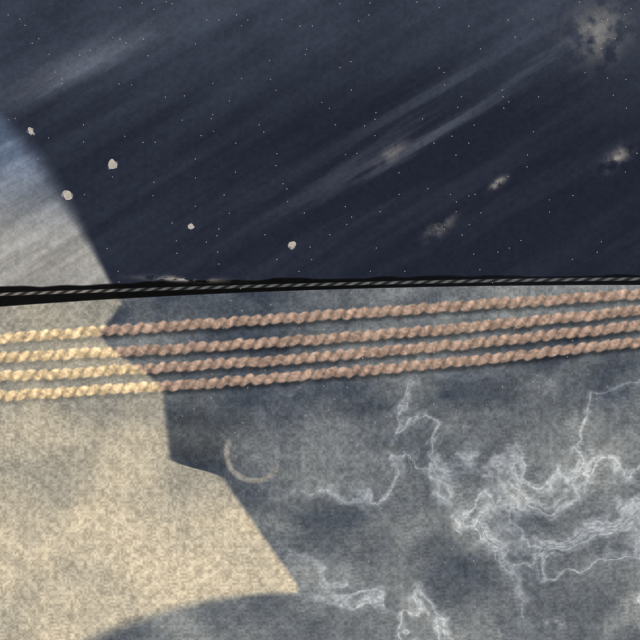
Reproduce this texture procedurally as a WebGL 2 fragment shader.

```glsl
#version 300 es
precision highp float;
// Two worn, dusty fabric panels meeting at a dark seam, with beaded stitch rows.
// Layers: stained panels, sunlight cut by a cast shadow, scuffs, threads, dust.
// q is the position in canvas fractions from the top left corner.
uniform vec2 u_resolution;
out vec4 fragColor;

#define STITCH_PITCH 0.0185
#define STITCH_HALF 0.0078
#define STITCH_ROWS 4
#define THREAD_PITCH 0.021
#define VEIN_AMOUNT 0.25
#define GRAIN_AMOUNT 0.10
#define DUST_AMOUNT 0.55
#define SHADOW_BLUR 0.006

const vec3 NAVY = vec3(0.135, 0.15, 0.2);
const vec3 SLATE = vec3(0.29, 0.32, 0.37);
const vec3 GREY = vec3(0.5, 0.51, 0.505);
const vec3 STONE = vec3(0.65, 0.62, 0.58);
const vec3 CREAM = vec3(0.84, 0.78, 0.67);
const vec3 PINK_THREAD = vec3(0.7, 0.585, 0.51);
const vec3 SUN_THREAD = vec3(0.93, 0.81, 0.63);

float hash(vec2 p) { return fract(sin(dot(p, vec2(127.1, 311.7))) * 43758.5453); }

float noise(vec2 p) {
  vec2 i = floor(p), f = fract(p);
  f = f * f * (3.0 - 2.0 * f);
  return mix(mix(hash(i), hash(i + vec2(1, 0)), f.x),
             mix(hash(i + vec2(0, 1)), hash(i + vec2(1, 1)), f.x), f.y);
}

float fbm(vec2 p) {
  float sum = 0.0, amp = 0.5;
  for (int i = 0; i < 5; i++) {
    sum += amp * noise(p);
    p = mat2(1.6, 1.2, -1.2, 1.6) * p + 7.3;
    amp *= 0.5;
  }
  return sum;
}

float ramp(float a, float b, float x) { return clamp((x - a) / (b - a), 0.0, 1.0); }

// Soft ellipse, longest along the given angle
float smudge(vec2 d, vec2 size, float angle) {
  float c = cos(angle), s = sin(angle);
  d = vec2(c * d.x - s * d.y, s * d.x + c * d.y) / size;
  return exp(-dot(d, d));
}

// 1 left of the shadow's stepped outline and above its lower curve
float sunlight(vec2 q) {
  float edge = -0.02 + 0.21 * pow(ramp(0.17, 0.475, q.y), 0.75)
    - 0.035 * ramp(0.475, 0.52, q.y) + 0.1 * smoothstep(0.515, 0.62, q.y)
    + 0.01 * ramp(0.62, 0.715, q.y) + 0.085 * smoothstep(0.715, 0.75, q.y)
    + 0.115 * ramp(0.75, 0.915, q.y);
  float t = max(0.45 - q.x, 0.0), low = SHADOW_BLUR + 0.04 * t;
  float blur = SHADOW_BLUR + 0.022 * smoothstep(0.44, 0.25, q.y);
  return (1.0 - smoothstep(-blur, blur, q.x - edge))
    * (1.0 - smoothstep(-low, low, q.y - 0.927 - 0.75 * t * t));
}

vec3 upperPanel(vec2 q, float sun) {
  float stain = fbm(q * 5.0);
  float streak = fbm(mat2(0.85, 0.5, -0.5, 0.85) * q * vec2(4, 50).xx * 0.0
    + vec2(q.x * 0.85 - q.y * 0.5, q.x * 0.5 + q.y * 0.85) * vec2(4, 50));
  float haze = 0.65 * (1.0 - smoothstep(-0.02, 0.24, q.y)) + 0.25 * (1.0 - ramp(0.0, 0.55, q.x));
  vec3 col = mix(NAVY, SLATE, clamp(haze * (0.3 + 1.3 * stain) + 0.5 * (streak - 0.45), 0.0, 1.0));
  col += 0.19 * smudge(q - vec2(0.12, 0.105), vec2(0.15, 0.025), 0.43) * (0.4 + streak);
  col += 0.12 * smoothstep(0.5, 0.75, streak) * smudge(q - vec2(0.66, 0.21), vec2(0.2, 0.05), 0.55);
  // Dry scuffs: x, y, length, opacity
  vec4 scuffs[5] = vec4[5](vec4(0.935, 0.05, 0.045, 0.6), vec4(0.962, 0.248, 0.026, 0.9),
    vec4(0.778, 0.286, 0.014, 1), vec4(0.687, 0.355, 0.025, 0.75), vec4(0.612, 0.239, 0.026, 0.5));
  float flaky = smoothstep(0.25, 0.65, fbm(q * 65.0));
  for (int i = 0; i < 5; i++) {
    vec4 s = scuffs[i];
    col = mix(col, STONE, s.w * flaky * smudge(q - s.xy, s.z * vec2(1, i == 0 ? 0.9 : 0.4), 0.65));
  }
  vec3 lit = mix(vec3(0.4, 0.45, 0.53), vec3(0.63, 0.62, 0.6), smoothstep(0.22, 0.4, q.y));
  return mix(col, lit + 0.4 * (streak - 0.45) + 0.2 * (stain - 0.5), sun);
}

vec3 lowerPanel(vec2 q, float sun) {
  vec2 warp = vec2(fbm(q * 7.0), fbm(q * 7.0 + 19.0));
  float stain = fbm(q * vec2(9, 14) + warp) - 0.48;
  float ridge = 1.0 - abs(2.0 * fbm(q * vec2(6, 11) + 2.5 * warp) - 0.95);
  float vein = pow(max(ridge, 0.0), 14.0) * smoothstep(0.35, 0.6, q.x) * smoothstep(0.55, 0.64, q.y);
  float worn = 0.38 + 0.22 * smoothstep(0.45, 1.0, q.x) + 0.22 * smoothstep(0.75, 1.0, q.y);
  vec3 col = mix(SLATE * 0.85, GREY * 1.08, clamp(worn + 1.7 * stain, 0.0, 1.0));
  col *= 1.0 - 0.25 * smudge(q - vec2(0.3, 0.69), vec2(0.08, 0.05), 0.0);
  col += VEIN_AMOUNT * vein;
  // Pale crescent crease
  vec2 c = q - vec2(0.397, 0.708);
  float crease = 1.0 - smoothstep(0.001, 0.007, abs(length(c) - 0.043));
  col = mix(col, STONE, 0.75 * crease * smoothstep(-0.01, 0.02, c.y - c.x * 0.6));
  float warm = 0.22 + 0.65 * smoothstep(0.58, 0.95, q.y) + 1.4 * stain;
  return mix(col, mix(vec3(0.59, 0.575, 0.53), CREAM, clamp(warm, 0.0, 1.0)), sun);
}

void main() {
  vec2 q = gl_FragCoord.xy / u_resolution;
  q.y = 1.0 - q.y;
  float px = 1.0 / u_resolution.y, sun = sunlight(q), far = 1.0 - q.x;
  float seamTop = 0.428 + 0.019 * far * far + 0.004 * noise(vec2(q.x * 30.0, 2));
  float below = smoothstep(-px, px, q.y - 0.445 - 0.034 * pow(far, 2.2));
  vec3 col = mix(upperPanel(q, sun), lowerPanel(q, sun), below);

  // Beaded stitch rows, each with a shadow under it
  for (int i = 0; i < STITCH_ROWS; i++) {
    float n = float(i);
    float dy = q.y - mix(0.528 + 0.03 * n, 0.459 + 0.025 * n, q.x) - 0.035 * min(n, 1.0) * q.x * far;
    dy += 0.003 * (noise(vec2(q.x * 90.0, n * 9.0)) - 0.5);
    float bead = abs(sin(3.1416 * (q.x + dy * 0.6) / STITCH_PITCH + n * 1.7));
    float edge = abs(dy) - STITCH_HALF * (0.62 + 0.38 * bead);
    col *= 1.0 - (0.38 - 0.23 * sun) * (1.0 - smoothstep(0.0, 0.009, abs(dy - 0.009)));
    vec3 thread = mix(PINK_THREAD, SUN_THREAD, sun) * (0.8 + 0.24 * bead - 12.0 * dy);
    thread *= 0.85 + 0.3 * noise(q * 180.0);
    col = mix(col, thread, 0.92 - 0.92 * smoothstep(-0.0015, 0.0015 + px, edge));
  }

  // Dark seam gap, twisted thread and frayed fibres
  float gap = smoothstep(-0.002, 0.002, q.y - seamTop) * (1.0 - below);
  col = mix(col, vec3(0.05), gap * mix(0.97, 0.75, smoothstep(0.5, 0.8, q.x)));
  float ty = q.y - 0.436 - 0.024 * pow(far, 1.5);
  float twist = 0.5 + 0.5 * sin(6.2832 * (q.x + ty * 2.0) / THREAD_PITCH);
  col = mix(col, mix(GREY, STONE, sun), (0.2 + 0.6 * twist) * (1.0 - smoothstep(0.001, 0.004, abs(ty))));
  float fray = smudge(q - vec2(0.285, 0.436), vec2(0.055, 0.004), -0.04);
  col = mix(col, STONE, fray * smoothstep(0.3, 0.6, fbm(q * vec2(60, 150))));

  // Pale flecks: x, y, radius
  vec3 flecks[5] = vec3[5](vec3(0.176, 0.257, 0.0085), vec3(0.105, 0.305, 0.007),
    vec3(0.297, 0.354, 0.005), vec3(0.457, 0.383, 0.006), vec3(0.048, 0.206, 0.006));
  for (int i = 0; i < 5; i++) {
    float d = length(q - flecks[i].xy) + 0.005 * (noise(q * 200.0) - 0.5) - flecks[i].z;
    col = mix(STONE * 1.1, col, smoothstep(-0.0015, 0.0015, d));
  }

  // Scattered dust and woven grain
  vec2 cell = floor(q * 110.0);
  float d = length(fract(q * 110.0) - 0.3 - 0.4 * vec2(hash(cell), hash(cell + 5.0)));
  float dust = step(0.955, hash(cell + 31.0)) * (1.0 - smoothstep(0.05, 0.22, d));
  col = mix(col, STONE, DUST_AMOUNT * dust * (1.0 - sun));
  col *= 1.0 + GRAIN_AMOUNT * (noise(q * 330.0) + noise(q * 150.0) - 1.0) * (1.0 + below);
  fragColor = vec4(clamp(col, 0.0, 1.0), 1.0);
}
```
